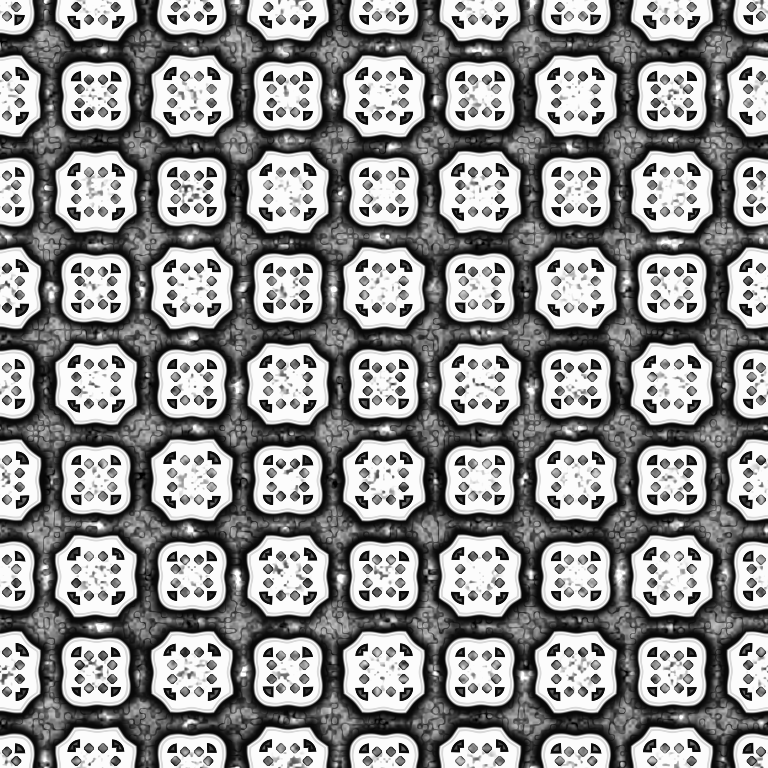
Reproduce this pattern procedurally as a WebGL 1 fragment shader.

```glsl
precision highp float;
// Checkered grid of large octagonal and small rounded white tiles with worn rosettes on grainy grey stone.
uniform vec2 u_resolution;

float hash(vec2 p) {
  return fract(sin(dot(p, vec2(127.1, 311.7))) * 43758.545);
}

// Value noise with a whole number of lattice cells, so that it wraps
float noise(vec2 uv, float period) {
  vec2 p = uv * period;
  vec2 i = floor(p);
  vec2 f = fract(p);
  f = f * f * (3.0 - 2.0 * f);
  vec2 a = mod(i, period);
  vec2 b = mod(i + 1.0, period);
  return mix(mix(hash(a), hash(vec2(b.x, a.y)), f.x),
             mix(hash(vec2(a.x, b.y)), hash(b), f.x), f.y);
}

// 1 for large tiles, 0 for small ones
float isLarge(vec2 cell) {
  return mod(cell.x + cell.y, 2.0);
}

float roundedBox(vec2 p, float halfSize, float radius) {
  vec2 q = abs(p) - halfSize + radius;
  return length(max(q, 0.0)) + min(max(q.x, q.y), 0.0) - radius;
}

// Tile outline with gently scalloped sides
float tileDistance(vec2 p, float large) {
  float angle = atan(p.y, p.x + 1e-5);
  float octagon = max(roundedBox(p, 0.415, 0.1), dot(abs(p), vec2(0.7071)) - 0.452);
  octagon += 0.011 * cos(8.0 * angle);
  float square = roundedBox(p, 0.35, 0.14) + 0.009 * cos(8.0 * angle);
  return mix(square, octagon, large);
}

// Quarter disc in each corner; large tiles have its inner corner notched
float cornerDistance(vec2 q, float large) {
  vec2 e = q - mix(0.155, 0.165, large);
  float wedge = max(length(e) - mix(0.105, 0.135, large), -min(e.x, e.y));
  float notch = max(e.x, e.y) - 0.045;
  return mix(wedge, max(wedge, -notch), large);
}

void main() {
  vec2 uv = gl_FragCoord.xy / u_resolution;
  vec2 grid = uv * 8.0;
  vec2 cell = floor(grid + 0.5);
  vec2 p = grid - cell;
  float large = isLarge(cell);
  float wear = hash(mod(cell, 8.0) + 17.0);
  float aa = 8.0 / min(u_resolution.x, u_resolution.y);

  float fine = noise(uv, 256.0);
  float medium = noise(uv + 0.37, 144.0);
  float coarse = noise(uv + 0.61, 48.0);

  // Nearest tile, including the neighbours
  float d = 1.0;
  for (int y = -1; y <= 1; y++) {
    for (int x = -1; x <= 1; x++) {
      vec2 offset = vec2(float(x), float(y));
      d = min(d, tileDistance(p - offset, isLarge(cell + offset)));
    }
  }
  d += 0.012 * (coarse - 0.5);

  // Stone: vermiculate grain, brightest away from the tiles
  vec2 q = abs(p);
  vec2 s = vec2(max(q.x, q.y), min(q.x, q.y));
  float worms = smoothstep(0.04, 0.2, abs(medium - 0.5));
  float light = smoothstep(0.015, 0.15, d + 0.04 * (coarse - 0.5));
  float stone = 0.22 + 0.26 * worms + 0.3 * (fine - 0.5) + 0.18 * coarse;
  // Pale crumbs in the narrow gaps
  float gap = 1.0 - smoothstep(0.06, 0.2, length(s - vec2(0.5, 0.0)));
  float crumbs = smoothstep(0.45, 0.75, 0.6 * medium + 0.4 * coarse);
  stone += gap * (0.55 * crumbs - 0.08 + 0.35 * (fine - 0.5));
  float ground = mix(0.03, stone, light);

  // Tile face with a faint line inside its rim
  float face = 0.99 - 0.14 * (1.0 - smoothstep(0.004, 0.016, abs(d + 0.032)));

  // Scattered abrasion in the centre
  float scuffZone = 1.0 - smoothstep(0.08, mix(0.2, 0.26, large), length(p));
  float scuff = smoothstep(0.52, 0.85, 0.55 * fine + 0.45 * medium);
  face -= scuffZone * scuff * (0.45 + 0.35 * wear);

  // Ring of eight kite-shaped petals, folded into one
  vec2 e = abs(s - vec2(mix(0.17, 0.205, large), 0.073));
  float petal = max((e.x + e.y) * 0.7071 - 0.045, length(e) - 0.053);
  float petalInk = 0.28 + 0.45 * noise(uv + 0.13, 180.0) + 0.35 * (medium - 0.5);
  petalInk += 0.3 * smoothstep(-0.02, 0.0, petal) + 0.15 * (wear - 0.5);
  float petalMask = 1.0 - smoothstep(-aa * 0.5, aa * 0.5, petal);
  face = mix(face, 1.0 - clamp(petalInk, 0.0, 0.9), petalMask);

  // Black corner marks with a grey core
  float corner = cornerDistance(q, large) + 0.012 * (coarse - 0.5);
  float core = smoothstep(0.018, 0.035, -corner) * (0.1 + 0.35 * medium);
  face = mix(face, 0.04 + core, 1.0 - smoothstep(-aa * 0.5, aa * 0.5, corner));

  float rim = smoothstep(-0.012 - aa * 0.5, 0.006 + aa * 0.5, d);
  gl_FragColor = vec4(vec3(clamp(mix(face, ground, rim), 0.0, 1.0)), 1.0);
}
```
